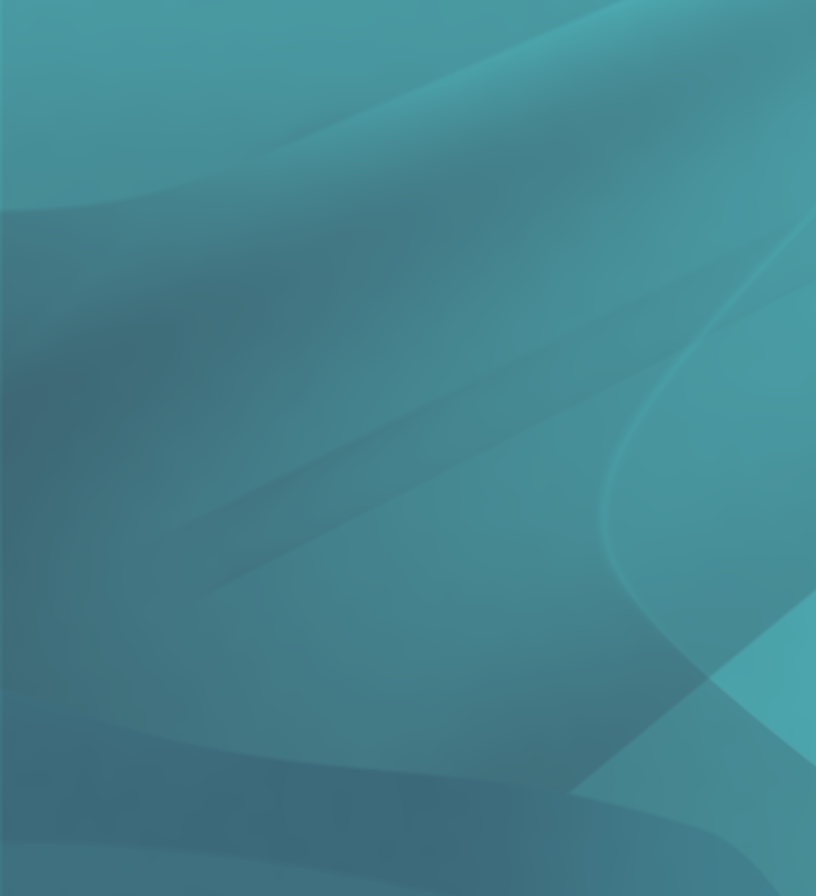
Give the GLSL for this background, as a WebGL 2 fragment shader.

```glsl
#version 300 es
precision highp float;

uniform vec2 u_resolution;
out vec4 outColor;

const vec3 DEEP_TEAL = vec3(0.245, 0.420, 0.472);
const vec3 PALE_TEAL = vec3(0.295, 0.640, 0.668);
const vec3 BLUE_TINT = vec3(-0.008, -0.004, 0.008);

float hash(vec2 p) {
  return fract(sin(dot(p, vec2(127.1, 311.7))) * 43758.5453);
}

float noise(vec2 p) {
  vec2 i = floor(p), f = fract(p);
  f = f * f * (3.0 - 2.0 * f);
  return mix(mix(hash(i), hash(i + vec2(1, 0)), f.x),
             mix(hash(i + vec2(0, 1)), hash(i + vec2(1, 1)), f.x), f.y);
}

float bell(float d, float width) {
  return exp(-d * d / (width * width));
}

// Coverage of the positive side of a signed distance.
float side(float d, float soft) {
  return smoothstep(-soft, soft, d);
}

// Sharp at d = 0, fading away on the positive side.
float fold(float d, float soft, float reach) {
  return side(d, soft) * exp(-max(d, 0.0) / reach);
}

float line(float x, float start, float slope) {
  return start + slope * x;
}

// Flat on the left, bending into a straight climb.
float crestHeight(float x) {
  return 0.763 + 0.0237 * log(1.0 + exp((x - 0.163) / 0.06));
}

// Left boundary of the curved sheet on the right.
float sheetEdge(float y) {
  float d = y - 0.42;
  float spread = mix(1.6, 1.15, step(0.0, d));
  return 0.738 + spread * (sqrt(d * d + 0.0225) - 0.15);
}

float waveHeight(float x) {
  float tip = max(x - 0.86, 0.0);
  return 0.232 - 0.194 * x - 0.017 * sin(6.6 * x) - 5.0 * tip * tip;
}

// Broad light, shadow valley and glow below the crest.
float fieldTone(vec2 p, float crest) {
  float valley = p.y - line(p.x, 0.54, 0.44);
  float width = valley > 0.0 ? 0.08 : mix(0.2, 0.08, p.x);
  float glow = mix(0.03, 0.10, smoothstep(0.1, 0.6, p.x));
  float tone = 0.455 + 0.15 * p.x - 0.055 * bell(valley, width);
  tone += glow * exp(-max(crest - p.y, 0.0) / 0.06);
  float crease = line(p.x, 0.60, 0.9) - p.y;
  return tone + 0.012 * fold(crease, 0.015, 0.05) * smoothstep(0.22, 0.05, p.x);
}

// Two long diagonal pleats.
float pleatShade(vec2 p) {
  float upper = line(p.x, 0.311, 0.455) - p.y;
  float lower = p.y - line(p.x, 0.218, 0.469);
  float upperFade = smoothstep(0.12, 0.34, p.x) * mix(1.0, 0.45, smoothstep(0.4, 0.65, p.x));
  float lowerFade = smoothstep(0.2, 0.3, p.x) * mix(1.0, 0.65, smoothstep(0.35, 0.6, p.x));
  return 0.036 * upperFade * fold(upper, 0.006, 0.04)
       + 0.030 * lowerFade * fold(lower, 0.004, 0.03);
}

// Translucent sheet with a bright rim, crossed by a diagonal shadow.
float sheetTone(vec2 p, float tone) {
  float d = (p.x - sheetEdge(p.y)) * 0.75;
  float inside = side(d, 0.003);
  float ray = p.y - line(p.x, -0.408, 0.75);
  float below = side(-ray, 0.004) * smoothstep(0.6, 0.72, p.x);
  float shadow = 0.075 * bell(max(ray, 0.0), 0.2) * smoothstep(0.3, 0.62, p.x);
  tone -= 0.04 * smoothstep(0.5, 0.12, p.y) * (1.0 - inside);
  tone += 0.014 * inside - shadow * (1.0 - below) * mix(1.0, 0.85, inside);
  tone += below * mix(-0.012, 0.028, inside);
  return tone + 0.028 * bell(d, 0.006) * smoothstep(0.18, 0.42, p.y);
}

void main() {
  vec2 p = gl_FragCoord.xy / u_resolution;
  float crest = crestHeight(p.x);

  float tone = fieldTone(p, crest) - pleatShade(p);
  tone = sheetTone(p, tone);

  // Pale area over the crest, with a short streak on its edge.
  float above = p.y - crest;
  float sky = 0.55 + 0.05 * smoothstep(0.78, 1.0, p.y);
  sky -= 0.025 * bell(p.x - 0.37, 0.06) * bell(above, 0.015);
  tone = mix(tone, sky, side(above, 0.005));

  // Dark wave along the bottom, with a lighter layer inside.
  float depth = waveHeight(p.x) - p.y;
  float wave = side(depth, 0.004);
  float waveTone = mix(0.418, 0.505, smoothstep(0.5, 0.95, p.x));
  waveTone += 0.02 * exp(-max(depth, 0.0) / 0.03) * smoothstep(0.4, 0.0, p.x);
  waveTone += 0.025 * side(0.06 - 0.2 * p.x * p.x - p.y, 0.006);
  tone = mix(tone, waveTone, wave);

  // Faint mottling and a thin pale left margin.
  tone += 0.006 * (noise(p * 38.0) - 0.5);
  tone += 0.03 * smoothstep(0.005, 0.001, p.x);

  vec3 color = mix(DEEP_TEAL, PALE_TEAL, (tone - 0.42) / 0.22);
  outColor = vec4(color + BLUE_TINT * wave, 1.0);
}
```
